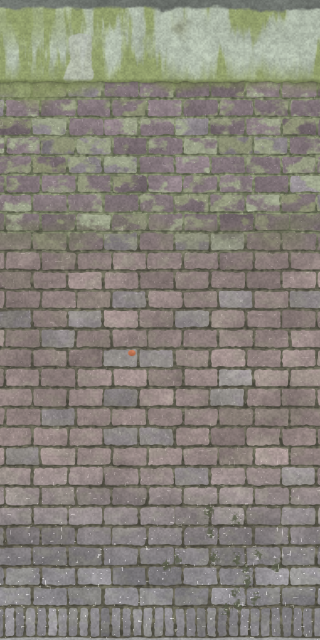
A Shadertoy shader for this texture:

```glsl
// A weathered brick wall: mossy render on top, running-bond courses below,
// and a row of upright bricks at the foot. Rounded boxes cut the bricks;
// value noise paints algae, lichen, stains and weeds.

// Layout: x runs 0..1 rightwards, y runs 0..2 downwards.
const float RENDER_END = 0.256;
const float FIRST_JOINT = 0.3073;
const float PITCH = 0.0591;
const float GROWTH = 0.000076;
const float UPRIGHT_TOP = 1.896;
const float FOOT = 1.993;
const float BRICKS = 9.0;
const float UPRIGHTS = 30.0;
const vec2 JOINT = vec2(0.0037, 0.0048);
const int TUFTS = 16;

const vec3 RENDER_PALE = vec3(0.68, 0.72, 0.66);
const vec3 MOSS = vec3(0.56, 0.61, 0.40);
const vec3 COPING = vec3(0.41, 0.43, 0.41);
const vec3 PURPLE = vec3(0.505, 0.455, 0.475);
const vec3 RED = vec3(0.575, 0.515, 0.505);
const vec3 COLD = vec3(0.535, 0.525, 0.54);
const vec3 MORTAR_DARK = vec3(0.37, 0.355, 0.31);
const vec3 MORTAR_MOSSY = vec3(0.49, 0.52, 0.41);
const vec3 LICHEN = vec3(0.64, 0.67, 0.57);
const vec3 ALGAE = vec3(0.47, 0.48, 0.38);
const vec3 LEAF = vec3(0.34, 0.36, 0.28);
const vec3 PEBBLE = vec3(0.74, 0.45, 0.32);

float hash(vec2 p) {
    vec3 q = fract(p.xyx * 0.1031);
    q += dot(q, q.yzx + 33.33);
    return fract((q.x + q.y) * q.z);
}

float noise(vec2 p) {
    vec2 i = floor(p), f = fract(p), e = vec2(0, 1);
    f = f * f * (3.0 - 2.0 * f);
    return mix(mix(hash(i), hash(i + e.yx), f.x),
               mix(hash(i + e), hash(i + 1.0), f.x), f.y);
}

float fbm(vec2 p) {
    float sum = 0.0, amp = 0.533;
    for (int i = 0; i < 4; i++) {
        sum += amp * noise(p);
        p = p * 2.03 + 17.3;
        amp *= 0.5;
    }
    return sum;
}

float roundBox(vec2 p, vec2 halfSize, float r) {
    vec2 q = abs(p) - halfSize + r;
    return length(max(q, 0.0)) + min(max(q.x, q.y), 0.0) - r;
}

// 1 inside a distance, never sharper than a pixel
float inside(float d, float soft) {
    float w = max(soft, 0.75 / iResolution.x);
    return 1.0 - smoothstep(-w, w, d);
}

vec3 brickWall(vec2 p) {
    // Courses grow slightly downwards; odd ones are shifted
    vec2 q = p + 0.0045 * (vec2(noise(p * 24.0), noise(p * 21.0 + 40.0)) - 0.5);
    float drop = q.y - FIRST_JOINT;
    float course = 2.0 * drop / (PITCH + sqrt(PITCH * PITCH + 4.0 * GROWTH * drop));
    float row = floor(course);
    vec2 size = vec2(1.0 / BRICKS, PITCH + GROWTH * (2.0 * row + 1.0));
    vec2 cell = vec2(q.x * BRICKS - mix(0.14, 0.905, mod(row, 2.0)), course);
    if (q.y > UPRIGHT_TOP) {
        size = vec2(1.0 / UPRIGHTS, FOOT - UPRIGHT_TOP);
        cell = vec2(q.x * UPRIGHTS - 0.38, 90.0 + (q.y - UPRIGHT_TOP) / size.y);
    }
    vec2 id = floor(cell), local = (cell - id - 0.5) * size;
    float tone = hash(id + 3.7), kind = hash(id + 51.3);
    local.x += 0.004 * (kind - 0.5);
    float edge = roundBox(local, 0.5 * size - JOINT, 0.006) + 0.004 * (noise(p * 95.0) - 0.5);

    // Damp top, cold foot
    float damp = 1.0 - smoothstep(0.66, 0.83, p.y + 0.12 * (fbm(p * 6.0) - 0.5));
    float low = smoothstep(1.35, 1.85, p.y);
    float stain = fbm(p * vec2(9, 12) + 8.0);

    // Brick faces with grime and lichen
    vec3 brick = mix(mix(RED, PURPLE, damp), COLD, max(low, 0.7 * step(0.82, kind)));
    brick *= (0.89 + 0.21 * tone) * (0.85 + 0.3 * stain - 0.9 * local.y);
    float band = (p.y - 0.72) / 0.065;
    float grime = exp(-band * band) * smoothstep(0.3, 0.65, stain + 0.25 * (tone - 0.5));
    brick = mix(brick, ALGAE * 0.93, 0.65 * grime);
    float spots = smoothstep(0.46, 0.68, fbm(p * vec2(22, 30) + id * 0.7) + 0.24 * (kind - 0.5));
    brick = mix(brick, mix(ALGAE * 1.15, LICHEN, tone), spots * (0.75 * damp + 0.2));

    // Mortar, darkest under each course
    vec3 mortar = mix(MORTAR_DARK, MORTAR_MOSSY, mix(0.3 * stain, 0.9, damp));
    mortar *= (0.82 + 0.4 * noise(p * 110.0)) * (1.0 - 0.16 * smoothstep(0.0, 0.01, local.y));
    vec3 col = mix(mortar, brick, inside(edge, 0.0022));

    // Moss creeping from the render, strongest at the left
    float reach = p.y + 0.1 * (stain - 0.5) + 0.035 * smoothstep(0.15, 0.4, p.x);
    col = mix(col, MOSS * 0.95, 0.75 - 0.75 * smoothstep(0.26, 0.33, reach));

    // Pale foot, white specks and a pebble
    col = mix(col, vec3(0.63), inside(FOOT - q.y, 0.003));
    col += 0.25 * smoothstep(0.88, 0.97, noise(p * 120.0 + 9.0)) * (0.3 + 0.7 * low);
    vec2 stone = (p - vec2(0.412, 1.103)) * vec2(0.8, 1);
    col = mix(col, PEBBLE - 6.0 * stone.y, inside(length(stone) - 0.0095, 0.002));

    // Weeds in the lower courses
    float tuft = 0.0;
    for (int i = 0; i < TUFTS; i++) {
        vec2 seed = vec2(i, 7);
        vec2 root = mix(vec2(0.48, 1.56), vec2(0.93, 1.91), vec2(hash(seed), sqrt(hash(seed + 20.0))));
        tuft = max(tuft, 1.0 - length((p - root) * vec2(1, 0.7)) / 0.026);
    }
    col = mix(col, LEAF, 0.8 * smoothstep(0.5, 0.8, tuft * 0.65 + noise(p * 150.0) * 0.48));
    return col + 0.3 * tuft * smoothstep(0.72, 0.9, noise(p * 170.0));
}

vec3 mossyRender(vec2 p) {
    float cloud = fbm(p * vec2(9, 12) + 2.0);
    float streak = fbm(p * vec2(26, 5));
    float moss = 0.85 * smoothstep(0.16, 0.26, p.y + 0.16 * (streak - 0.5));
    moss += 0.7 * inside(length((p - 0.06) * vec2(0.8, 1.7)) - 0.12, 0.1);
    moss += 0.6 * inside(p.y - 0.075, 0.045) * smoothstep(0.4, 0.65, streak);
    moss += 0.7 * smoothstep(0.52, 0.72, streak);
    vec3 col = mix(RENDER_PALE * (0.9 + 0.22 * cloud), MOSS, min(moss, 0.9));
    // Flaked patch, dark scar, coping and mossy lip
    float rough = cloud - 0.5;
    float flake = roundBox(p - vec2(0.253, 0.177), vec2(0.04, 0.075), 0.02) + 0.05 * rough;
    col = mix(col, vec3(0.72, 0.74, 0.71), 0.8 * inside(flake, 0.004));
    float scar = length(p - vec2(0.56, 0.09)) - 0.035 + 0.1 * rough;
    col = mix(col, ALGAE, 0.55 * inside(scar, 0.018));
    float coping = p.y - 0.028 + 0.035 * (fbm(p * vec2(18, 25)) - 0.5);
    col = mix(col, COPING * (1.0 + 0.4 * rough), inside(coping, 0.007));
    return mix(col, MOSS * 0.77, 0.75 * smoothstep(RENDER_END - 0.013, RENDER_END, p.y));
}

void mainImage(out vec4 fragColor, in vec2 fragCoord) {
    vec2 p = vec2(0, 2) + vec2(1, -2) * fragCoord / iResolution.xy;
    float lip = p.y - RENDER_END + 0.008 * (noise(p * 38.0) - 0.5);
    vec3 wall = brickWall(p) * (1.0 - 0.3 * exp(-max(lip, 0.0) / 0.006));
    vec3 col = mix(wall, mossyRender(p), inside(lip, 0.002));
    col *= 0.885 + 0.13 * noise(p * 190.0) + 0.1 * noise(p * 75.0);
    fragColor = vec4(clamp(col, 0.0, 1.0), 1);
}
```
